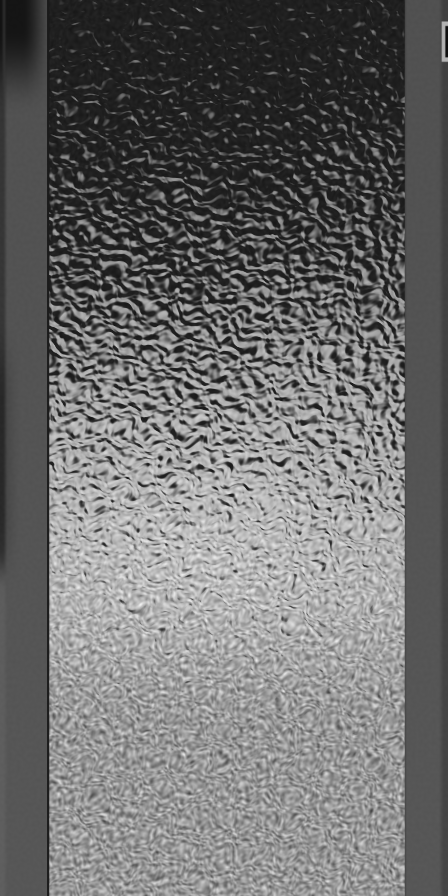
A WebGL 1 fragment shader for this texture:

```glsl
precision highp float;
// Rippled privacy glass in a grey metal frame, dark above and bright below.
uniform vec2 u_resolution;

const float GLASS_LEFT = 0.109;
const float GLASS_RIGHT = 0.904;
const float DARK_TONE = 0.12;
const float GLINT_TONE = 0.46;     // lit ripples at the top
const float LIGHT_TONE = 0.68;     // lit ripples below the horizon
const float FRAME_TONE = 0.315;
const float HORIZON = 0.36;        // depth from the top where dark turns bright
const float HORIZON_BLUR = 0.19;
const float RIPPLE_BEND = 0.26;    // how far a slope shifts the reflection
const vec2 RIPPLE_SCALE = vec2(50.0, 64.0);
const vec2 GRAIN_SCALE = vec2(86.0, 94.0);
const float SPECKLE_SCALE = 118.0;

vec2 hashGradient(vec2 cell) {
  vec3 h = fract(cell.xyx * vec3(0.1031, 0.1030, 0.0973));
  h += dot(h, h.yzx + 33.33);
  float angle = 6.2832 * fract((h.x + h.y) * h.z);
  return vec2(cos(angle), sin(angle));
}

float gradientNoise(vec2 p) {
  vec2 i = floor(p);
  vec2 f = p - i;
  vec2 u = f * f * f * (f * (f * 6.0 - 15.0) + 10.0);
  float a = dot(hashGradient(i), f);
  float b = dot(hashGradient(i + vec2(1.0, 0.0)), f - vec2(1.0, 0.0));
  float c = dot(hashGradient(i + vec2(0.0, 1.0)), f - vec2(0.0, 1.0));
  float d = dot(hashGradient(i + vec2(1.0, 1.0)), f - vec2(1.0, 1.0));
  return mix(mix(a, b, u.x), mix(c, d, u.x), u.y);
}

// Directional slope of the noise surface, in cell units.
float noiseSlope(vec2 p, vec2 dir) {
  vec2 e = dir * 0.22;
  return (gradientNoise(p + e) - gradientNoise(p - e)) / 0.44;
}

// Soft box mask: 1 inside the span lo..hi.
float span(float lo, float hi, float blur, float v) {
  return smoothstep(lo - blur, lo + blur, v) * (1.0 - smoothstep(hi - blur, hi + blur, v));
}

float glassTone(vec2 uv, vec2 p) {
  // Ripples tilt sideways toward the right edge
  float side = smoothstep(0.55, 0.9, uv.x);
  vec2 dir = normalize(mix(vec2(0.4, 1.0), vec2(0.85, 0.6), side));
  vec2 warp = vec2(gradientNoise(p * 23.0), gradientNoise(p * 23.0 + 57.0));
  vec2 q = p + warp * 0.016;
  float ripple = noiseSlope(q * RIPPLE_SCALE, dir);
  float grain = noiseSlope((q + warp.yx * 0.01) * GRAIN_SCALE + 131.0, dir);
  float speckle = gradientNoise(q.yx * SPECKLE_SCALE + 211.0)
                + gradientNoise(mat2(0.8, 0.6, -0.6, 0.8) * p * SPECKLE_SCALE * 0.7);

  // Broad reflection, bent by the ripple slope
  float fade = smoothstep(0.42, 0.8, uv.y);
  float bend = RIPPLE_BEND * mix(ripple + 0.45 * grain, 0.5 * ripple + 0.7 * grain, fade);
  float patches = 0.06 * gradientNoise(p * vec2(4.0, 3.0) + 9.0);
  float shine = 0.05 * side * (1.0 - smoothstep(0.25, 0.45, uv.y));
  float depth = uv.y + bend + patches + shine;
  float lit = smoothstep(HORIZON - HORIZON_BLUR, HORIZON + HORIZON_BLUR, depth);
  float light = mix(GLINT_TONE, LIGHT_TONE, smoothstep(0.05, 0.5, uv.y));
  float tone = mix(DARK_TONE, light, lit);

  // Bright band below the horizon, then a fine, flatter base
  float band = exp(-pow((uv.y - 0.6) / 0.13, 2.0) - pow((uv.x - 0.44) / 0.4, 2.0));
  tone += lit * (0.06 * band - 0.09 * smoothstep(0.64, 0.82, uv.y));
  tone += lit * mix(0.05, 0.09, fade) * grain;
  tone += lit * mix(0.06, 0.20, fade) * speckle;
  return tone + (1.0 - lit) * 0.03 * speckle;
}

float frameTone(vec2 uv, vec2 p) {
  float tone = FRAME_TONE + 0.025 * uv.y + 0.012 * gradientNoise(p * 110.0);
  // Outer left lip and the dark reflection in the upper corner
  float lip = 1.0 - smoothstep(0.006, 0.018, uv.x);
  tone -= lip * mix(0.11, -0.03, smoothstep(0.61, 0.66, uv.y));
  tone -= 0.06 * (1.0 - smoothstep(0.0, 0.05, uv.x)) * span(0.4, 0.62, 0.05, uv.y);
  float corner = (1.0 - smoothstep(0.03, 0.13, uv.y)) * (1.0 - smoothstep(0.05, 0.12, uv.x));
  tone = mix(tone, 0.06, 0.92 * corner);
  tone += 0.10 * corner * span(0.006, 0.012, 0.004, uv.x);
  // Outer right lip
  tone -= 0.07 * smoothstep(0.978, 0.992, uv.x);
  return tone;
}

// Small latch at the upper right: pale rim around a dark opening.
float addLatch(float tone, vec2 uv, float px) {
  float rim = span(0.986, 1.1, px, uv.x) * span(0.024, 0.069, px * 0.5, uv.y);
  float opening = span(0.994, 1.1, px, uv.x) * span(0.029, 0.064, px * 0.5, uv.y);
  return mix(mix(tone, 0.7, rim), 0.06, opening);
}

void main() {
  vec2 p = gl_FragCoord.xy / u_resolution.x;
  vec2 uv = gl_FragCoord.xy / u_resolution;
  uv.y = 1.0 - uv.y;
  float px = 1.0 / u_resolution.x;

  float frame = addLatch(frameTone(uv, p), uv, px);
  float inside = span(GLASS_LEFT, GLASS_RIGHT, px * 0.6, uv.x);
  float tone = mix(frame, glassTone(uv, p), inside);

  // Seams where the glass meets the frame
  float leftSeam = span(GLASS_LEFT - 0.004, GLASS_LEFT + 0.001, px * 0.6, uv.x);
  float rightSeam = span(GLASS_RIGHT - 0.001, GLASS_RIGHT + 0.003, px * 0.6, uv.x);
  tone = mix(tone, 0.07, 0.85 * leftSeam);
  tone = mix(tone, 0.24, 0.5 * rightSeam);
  gl_FragColor = vec4(vec3(clamp(tone, 0.0, 1.0)), 1.0);
}
```
